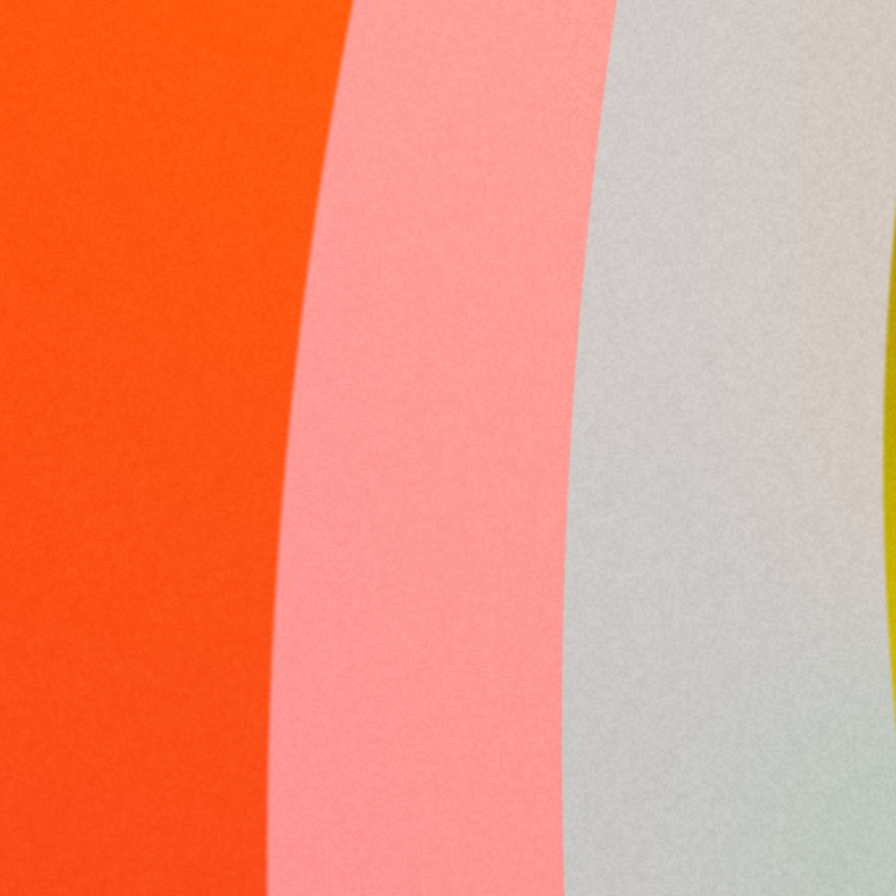
This background is drawn by a Shadertoy shader. Its source:

```glsl
// Three broad curved paper bands, orange, pink and grey, with an olive sliver and fine grain.

#define ORANGE_EDGE vec3(0.298, 0.036, 0.1037) // bow x, bow y, curvature
#define PINK_EDGE   vec3(0.627, 0.180, 0.0915)
#define GREY_EDGE   vec3(0.986, 0.479, 0.1740)
#define ORANGE_SOFT 0.0042
#define PINK_SOFT   0.0020
#define GREY_SOFT   0.0040
#define GRAIN_SCALE 340.0
#define GRAIN_AMOUNT 0.055

// Integer hash, 0 to 1
float hash(ivec2 cell) {
    uvec2 q = uvec2(cell) * uvec2(1597u, 3571u);
    uint n = (q.x ^ q.y) * 74773u;
    n = (n ^ (n >> 15)) * 70657u;
    n = (n ^ (n >> 13)) * 50021u;
    return float((n ^ (n >> 16)) & 65535u) / 65535.0;
}

float valueNoise(vec2 p) {
    ivec2 cell = ivec2(floor(p));
    vec2 f = fract(p);
    f = f * f * (3.0 - 2.0 * f);
    float low = mix(hash(cell), hash(cell + ivec2(1, 0)), f.x);
    float high = mix(hash(cell + ivec2(0, 1)), hash(cell + ivec2(1, 1)), f.x);
    return mix(low, high, f.y);
}

// Approximate signed distance to a bowed edge, positive on its right
float edgeDistance(vec2 p, vec3 edge) {
    float dy = p.y - edge.y;
    float slope = 2.0 * edge.z * dy;
    return (p.x - edge.x - edge.z * dy * dy) / sqrt(1.0 + slope * slope);
}

// Coverage to the right of an edge, never sharper than a pixel
float coverage(float dist, float softness) {
    float w = max(softness, 0.75 / iResolution.y);
    return smoothstep(-w, w, dist);
}

vec3 orangeBand(vec2 p) {
    vec3 color = mix(vec3(0.982, 0.293, 0.105), vec3(1.000, 0.345, 0.055), p.y);
    return color + vec3(0.0, 0.05, 0.0) * (p.x - 0.15) * (0.4 + p.y);
}

vec3 pinkBand(vec2 p) {
    vec3 color = mix(vec3(0.995, 0.585, 0.575), vec3(0.998, 0.625, 0.598), p.y);
    return color + vec3(0.0, 0.02, -0.03) * (p.x - 0.46);
}

vec3 greyBand(vec2 p) {
    vec3 color = mix(vec3(0.785, 0.780, 0.775), vec3(0.820, 0.795, 0.785), smoothstep(0.0, 0.75, p.y));
    // Warm light beside the sliver, green tint in the lower corner
    float warm = smoothstep(0.75, 1.0, p.x) * smoothstep(0.15, 0.55, p.y);
    float green = 1.0 - smoothstep(0.0, 0.30, length((p - vec2(1.0, 0.05)) * vec2(1.0, 0.9)));
    color = mix(color, vec3(0.830, 0.785, 0.740), 0.8 * warm);
    return mix(color, vec3(0.735, 0.790, 0.730), 0.75 * green);
}

vec3 oliveSliver(vec2 p) {
    return mix(vec3(0.790, 0.710, 0.010), vec3(0.700, 0.600, 0.020), smoothstep(0.25, 0.75, p.y));
}

void mainImage(out vec4 fragColor, in vec2 fragCoord) {
    vec2 p = fragCoord / iResolution.xy;

    // Bands from left to right
    float pinkSide = edgeDistance(p, ORANGE_EDGE);
    vec3 color = mix(orangeBand(p), pinkBand(p), coverage(pinkSide, ORANGE_SOFT));
    color = mix(color, greyBand(p), coverage(edgeDistance(p, PINK_EDGE), PINK_SOFT));
    color = mix(color, oliveSliver(p), coverage(edgeDistance(p, GREY_EDGE), GREY_SOFT));

    // Paper grain in two sizes, strongest on the grey
    float grain = 0.7 * valueNoise(p * GRAIN_SCALE) + 0.3 * valueNoise(p * GRAIN_SCALE * 0.37 + 19.0) - 0.5;
    color += grain * GRAIN_AMOUNT * mix(vec3(0.3, 0.9, 0.8), vec3(1.0), smoothstep(0.60, 0.66, p.x));

    fragColor = vec4(clamp(color, 0.0, 1.0), 1.0);
}
```
